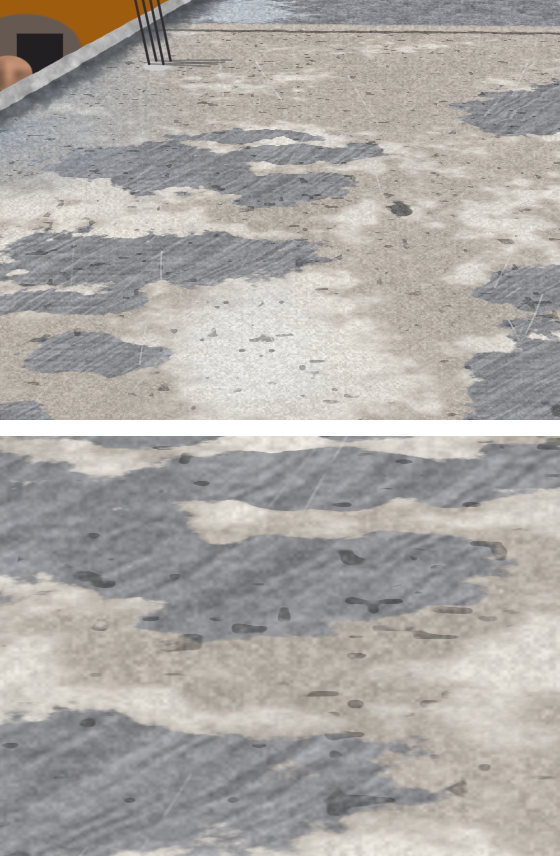
Top, the full canvas; bottom, a detail of the centre.
Reproduce this texture procedurally as a Shadertoy shader.

```glsl
// Weathered concrete roof seen at a slant: cream and tan crust over grey stains,
// scratched and trowelled, with a parapet, a far ledge and a few steel bars.
// Layered value noise on a tilted ground plane, shapes from distance functions.
#define CREAM vec3(0.86, 0.845, 0.815)
#define TAN vec3(0.715, 0.685, 0.65)
#define GREY vec3(0.54, 0.545, 0.565)
#define BLUISH vec3(0.60, 0.635, 0.675)
#define DARK vec3(0.16, 0.15, 0.165)
#define OCHRE vec3(0.62, 0.36, 0.06)
#define HORIZON 1.6
#define GRAIN 0.2
#define SCRATCHES 40
#define STAINS 11

float hash(vec2 p) {
  return fract(sin(dot(p, vec2(127.1, 311.7))) * 43758.5453);
}

float noise(vec2 p) {
  vec2 i = floor(p), f = fract(p);
  f = f * f * (3.0 - 2.0 * f);
  return mix(mix(hash(i), hash(i + vec2(1, 0)), f.x),
             mix(hash(i + vec2(0, 1)), hash(i + vec2(1, 1)), f.x), f.y);
}

float fbm(vec2 p) {
  float sum = 0.0, amp = 0.5;
  for (int i = 0; i < 5; i++) {
    sum += amp * noise(p);
    p = mat2(1.6, 1.2, -1.2, 1.6) * p + 7.3;
    amp *= 0.53;
  }
  return sum;
}

// Coverage of a line from a to b
float stroke(vec2 p, vec2 a, vec2 b, float width) {
  vec2 d = b - a;
  float t = clamp(dot(p - a, d) / dot(d, d), 0.0, 1.0);
  return 1.0 - smoothstep(0.4 * width, width + 1.0 / iResolution.y, length(p - a - d * t));
}

float blob(vec2 p, vec2 centre, vec2 radius) {
  return 1.0 - length((p - centre) / radius);
}

// Grey areas: centre and radius of each
float stainField(vec2 p) {
  vec4 stains[STAINS] = vec4[STAINS](
    vec4(0.36, 0.6, 0.22, 0.055), vec4(0.3, 0.385, 0.4, 0.07),
    vec4(0.68, 0.555, 0.15, 0.032), vec4(0.72, 0.635, 0.21, 0.02),
    vec4(0.23, 0.155, 0.16, 0.045), vec4(1.28, 0.09, 0.15, 0.125),
    vec4(1.28, 0.32, 0.13, 0.045), vec4(1.28, 0.74, 0.15, 0.065),
    vec4(0.14, 0.28, 0.23, 0.03), vec4(0.6, 0.674, 0.2, 0.016),
    vec4(0.05, 0.01, 0.07, 0.035));
  float m = -1.0;
  for (int i = 0; i < STAINS; i++) m = max(m, blob(p, stains[i].xy, stains[i].zw));
  return m;
}

vec3 concreteFloor(vec2 p) {
  vec2 ground = vec2(p.x - 0.67, 2.2) / (HORIZON - p.y);
  float rough = fbm(ground * vec2(22, 30));
  float broad = fbm(ground * vec2(2.6, 5.5) + 3.0);
  float fine = mix(noise(p * vec2(170, 230)), noise(p * vec2(330, 390)), 0.45);

  // Worn tan crust against cream
  float wear = broad * 0.62 + rough * 0.38 + 0.13 * smoothstep(0.55, 0.85, p.y);
  wear += 0.09 * max(0.0, blob(p, vec2(1.03, 0.2), vec2(0.25, 0.4)));
  wear -= 0.13 * max(0.0, blob(p, vec2(0.62, 0.2), vec2(0.35, 0.2)));
  vec3 col = mix(CREAM, TAN, smoothstep(0.43, 0.58, wear + (fine - 0.5) * 0.08));
  col *= 0.95 + 0.1 * fbm(ground * 9.0 + 20.0);

  // Ragged grey stains with trowel streaks
  vec2 wobble = vec2(noise(ground * 9.0), noise(ground * 9.0 + 40.0)) - 0.5;
  vec2 warped = p + wobble * vec2(0.09, 0.025);
  float bare = smoothstep(-0.04, 0.1, stainField(warped) + rough - 0.5 + (broad - 0.5) * 0.9);
  vec2 along = mat2(0.88, -0.47, 0.47, 0.88) * p + 0.05 * broad;
  float streak = mix(noise(along * vec2(9, 210)), noise(p * vec2(14, 190)), 0.4);
  col = mix(col, GREY * (0.8 + 0.38 * streak), bare * 0.92) + (streak - 0.5) * 0.05;

  // Damp zone by the parapet, pale wash, pits and a chip
  float damp = (1.0 - smoothstep(-0.1, 0.55, p.x)) * smoothstep(0.48, 0.72, p.y);
  col = mix(col, BLUISH * (0.85 + 0.3 * rough), damp * smoothstep(0.2, 0.52, broad));
  float pale = blob(p, vec2(0.6, 0.17), vec2(0.22, 0.2)) + rough - 0.5;
  col = mix(col, vec3(0.89), 0.55 * smoothstep(0.0, 0.6, pale));
  float pits = smoothstep(0.76, 0.84, noise(ground * vec2(60, 75)));
  col *= 1.0 - 0.28 * pits * smoothstep(0.5, 0.65, rough);
  float chip = blob(warped, vec2(0.943, 0.497), vec2(0.026, 0.018)) + rough - 0.5;
  col = mix(col, vec3(0.32), 0.8 * smoothstep(0.0, 0.3, chip));

  // Thin, slightly bent scratches
  for (int i = 0; i < SCRATCHES; i++) {
    float k = float(i), chance = hash(vec2(k, 5));
    vec2 start = vec2(1.4, 0.85) * vec2(hash(vec2(k, 1)), hash(vec2(k, 2)));
    float angle = mix(0.6, 1.35, hash(vec2(k, 3))) + 0.9 * step(0.85, chance);
    vec2 reach = vec2(cos(angle), sin(angle)) * mix(0.05, 0.17, hash(vec2(k, 4)));
    vec2 bent = p + vec2(0.012 * sin(p.y * 14.0 + k), 0);
    float mark = stroke(bent, start, start + reach, 0.0012) * smoothstep(0.3, 0.6, rough);
    col = mix(col, vec3(0.88), mark * (0.12 + 0.38 * chance));
  }

  // Far slab behind its ledge
  float edge = p.y - 0.942 + 0.008 * p.x + (rough - 0.5) * 0.006;
  float wash = blob(p, vec2(0.58, 0.975), vec2(0.16, 0.04)) + rough - 0.5;
  vec3 slab = mix(GREY * (0.75 + 0.5 * rough), vec3(0.8, 0.83, 0.86), 0.7 * smoothstep(0.0, 0.5, wash));
  col = mix(col, slab, smoothstep(0.0, 0.004, edge));
  col = mix(col, TAN * 1.08, 0.8 - 0.8 * smoothstep(0.004, 0.008, abs(edge)));
  col *= 0.6 + 0.4 * smoothstep(0.001, 0.004, abs(edge + 0.011));
  return col + (fine - 0.5) * GRAIN * (1.0 - 0.25 * bare);
}

// Shaded house: ochre wall, bare plaster, doorway, cloth
vec3 house(vec2 p) {
  vec3 col = OCHRE * mix(0.6, 1.0, smoothstep(0.86, 0.94, p.y + 0.15 * p.x));
  col = mix(col, vec3(0.4, 0.35, 0.32), smoothstep(0.0, 0.08, blob(p, vec2(0.06, 0.88), vec2(0.14, 0.09))));
  vec2 door = abs(p - vec2(0.095, 0.87)) - vec2(0.055, 0.05);
  col = mix(DARK * 0.8, col, smoothstep(-0.002, 0.002, max(door.x, door.y)));
  float cloth = smoothstep(0.0, 0.1, blob(p, vec2(0.02, 0.825), vec2(0.06, 0.045)));
  return mix(col, vec3(0.66, 0.49, 0.39) * (0.7 + 0.5 * noise(p * 45.0)), cloth);
}

void mainImage(out vec4 fragColor, in vec2 fragCoord) {
  vec2 p = fragCoord / iResolution.y;
  float px = 1.0 / iResolution.y, grit = fbm(p * 45.0);
  vec3 col = concreteFloor(p);

  // Parapet: stained foot, pale top
  float wall = p.y - 0.735 - 0.58 * p.x + (grit - 0.5) * 0.006;
  float foot = smoothstep(-0.065, -0.02, wall + (grit - 0.5) * 0.05);
  col = mix(col, BLUISH * 0.5 * (0.5 + grit), foot * 0.85);
  col = mix(col, vec3(0.69) * (0.75 + 0.5 * grit), smoothstep(-px, px, wall));
  col = mix(col, house(p), smoothstep(-px, px, wall - 0.047 + 0.04 * p.x));

  // Steel bars with mortar and shadows
  float mortar = blob(p, vec2(0.375, 0.842), vec2(0.035, 0.012)) + grit - 0.5;
  col = mix(col, vec3(0.8), smoothstep(0.0, 0.3, mortar));
  for (int i = 0; i < 4; i++) {
    float k = float(i);
    vec2 base = vec2(0.355 + 0.017 * k, 0.848 + 0.008 * mod(k, 2.0));
    vec2 tip = vec2(0.5 + 0.017 * k, 0.842 + 0.005 * k);
    col = mix(col, vec3(0.36), 0.6 * stroke(p, base, tip, 0.0012));
    col = mix(col, DARK * 1.2, stroke(p, base, vec2(0.318 + 0.018 * k, 1.02), 0.0025));
  }
  fragColor = vec4(clamp(col, 0.0, 1.0), 1.0);
}
```
